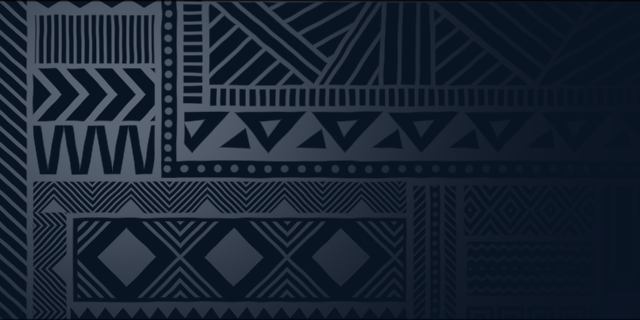
Write a WebGL 1 fragment shader that draws this pattern.

```glsl
precision highp float;
uniform vec2 u_resolution;

#define DARK vec3(0.037, 0.077, 0.137)
#define LIGHT vec3(0.365, 0.405, 0.460)
#define GLOW_CENTER vec2(39.0, 68.0)
#define GLOW_SIZE vec2(79.0, 66.0)
#define WOBBLE 0.35
#define SOFTNESS 0.5
#define TRIANGLE_PERIOD 23.9
#define DIAMOND_PERIOD 33.45

// Canvas height is 100 units; blur is the width of an edge in them
float blur;

float hash(vec2 p) {
  vec3 q = fract(vec3(p.xyx) * 0.1031);
  q += dot(q, q.yzx + 33.33);
  return fract((q.x + q.y) * q.z);
}

float noise(vec2 p) {
  vec2 i = floor(p), f = fract(p);
  f = f * f * (3.0 - 2.0 * f);
  return mix(mix(hash(i), hash(i + vec2(1, 0)), f.x),
             mix(hash(i + vec2(0, 1)), hash(i + vec2(1, 1)), f.x), f.y);
}

float fill(float d) { return clamp(0.5 - d / blur, 0.0, 1.0); }

// Signed offset from the nearest multiple of period
float repeat(float t, float period) {
  return mod(t + 0.5 * period, period) - 0.5 * period;
}

float stripes(float t, float period, float width) {
  return fill(abs(repeat(t, period)) - 0.5 * width);
}

float dots(vec2 p, float period, float radius) {
  return 0.85 * fill(length(vec2(repeat(p.x, period), p.y)) - radius);
}

float box(vec2 p, vec2 low, vec2 high) {
  vec2 d = max(low - p, p - high);
  return fill(max(d.x, d.y));
}

// Distance from line ab, positive on its left
float edge(vec2 p, vec2 a, vec2 b) {
  vec2 d = normalize(b - a);
  return dot(p - a, vec2(-d.y, d.x));
}

// Corners run clockwise
float triangle(vec2 p, vec2 a, vec2 b, vec2 c) {
  return fill(max(edge(p, a, b), max(edge(p, b, c), edge(p, c, a))));
}

void panel(inout float v, vec2 p, vec2 low, vec2 high, float pattern) {
  v = mix(v, pattern, box(p, low, high));
}

float hatch(vec2 p, float angle) {
  return stripes(dot(p, vec2(-sin(angle), cos(angle))), 5.6, 1.3);
}

// Starts a new hatch direction to the left of line ab
void seam(inout float v, vec2 p, vec2 a, vec2 b, float angle) {
  float s = edge(p, a, b);
  v = mix(v, hatch(p, angle), fill(-s));
  v = max(v, fill(abs(s) - 0.75));
}

float weave(vec2 p) {
  float v = hatch(p, 0.75);
  seam(v, p, vec2(68, 98), vec2(97.5, 73.2), -0.70);
  seam(v, p, vec2(80, 100), vec2(106, 78), 0.50);
  seam(v, p, vec2(116, 100), vec2(98.5, 73.2), 0.99);
  seam(v, p, vec2(120, 100), vec2(119, 73), 1.55);
  seam(v, p, vec2(135, 100), vec2(135.5, 73), 0.70);
  seam(v, p, vec2(136, 98), vec2(167, 73), -0.68);
  seam(v, p, vec2(186, 100), vec2(167, 73), 0.55);
  return v;
}

float triangleBand(vec2 p) {
  float x = p.x - 73.9;
  vec2 q = vec2(mod(x + 1.0, TRIANGLE_PERIOD) - 1.0, p.y);
  vec2 r = vec2(mod(x - 16.0, TRIANGLE_PERIOD) + 16.0, p.y);
  float big = triangle(q, vec2(-0.4, 64.9), vec2(21.8, 65.1), vec2(10, 52.2));
  float inner = triangle(q, vec2(7.4, 61.9), vec2(14, 62.5), vec2(9.8, 57));
  float small = triangle(r, vec2(18.7, 54), vec2(26.6, 59.8), vec2(28.1, 53.5));
  return 1.0 - max(big * (1.0 - inner), small);
}

float diamondPanel(vec2 p) {
  float d = abs(repeat(p.x - 39.6, DIAMOND_PERIOD)) + abs(p.y - 19.6);
  float lines = stripes(d - 16.7, 3.6, 1.5) * fill(14.8 - d);
  return max(fill(d - 9.2), lines * box(p, vec2(24.3, 7), vec2(126, 30.8)));
}

float pattern(vec2 p) {
  float v = 1.0;
  // Upper left blocks
  panel(v, p, vec2(-2, -2), vec2(8.4, 102), stripes(p.y + 0.9 * p.x, 5.0, 1.6));
  panel(v, p, vec2(10.4, 97.4), vec2(49, 102), fill(p.y - 100.5 + 0.6 * abs(repeat(p.x, 10.0))));
  panel(v, p, vec2(11, 80.2), vec2(48.2, 95.3), stripes(p.x, 2.35, 0.95));
  panel(v, p, vec2(10.4, 62.2), vec2(48.4, 78.6), stripes(p.x + 0.9 * abs(p.y - 70.5), 8.8, 3.1));
  float stroke = abs(abs(repeat(p.x, 10.0)) - mix(3.9, 1.3, (p.y - 45.5) / 15.3));
  panel(v, p, vec2(10.4, 45.5), vec2(48.4, 60.8), fill(1.4 - stroke));
  // Dotted border, ladders, weave and triangles
  panel(v, p, vec2(50.5, 44.4), vec2(55.2, 102), dots(vec2(p.y - 95.6, p.x - 52.6), 3.8, 1.15));
  panel(v, p, vec2(50.5, 44.4), vec2(202, 49.7), dots(p - vec2(68.05, 47.2), 5.24, 1.2));
  panel(v, p, vec2(57.3, 67.5), vec2(63.2, 102), stripes(p.y, 3.2, 1.0));
  panel(v, p, vec2(65.4, 66.9), vec2(202, 72.2), stripes(p.x, 3.1, 1.2));
  panel(v, p, vec2(65.4, 73.4), vec2(202, 99.3), weave(p));
  panel(v, p, vec2(57.6, 51), vec2(202, 65.3), triangleBand(p));
  // Fine chevrons around the diamond panel
  float rise = p.y - 32.8 + abs(repeat(p.x - 40.9, 24.0));
  panel(v, p, vec2(10.4, 33.5), vec2(127, 43.2), max(fill(rise - 5.0), stripes(rise, 2.1, 0.85)));
  float reach = 20.8 - p.x + abs(repeat(p.y - 16.0, 27.0));
  panel(v, p, vec2(10.4, -2), vec2(20.8, 33.5), max(fill(reach - 4.5), stripes(reach, 2.1, 0.85)));
  panel(v, p, vec2(22.9, 5.7), vec2(127, 31.9), diamondPanel(p));
  panel(v, p, vec2(22, -2), vec2(127, 4), fill(4.0 - 1.3 * abs(repeat(p.x, 5.5)) - p.y));
  // Narrow columns
  panel(v, p, vec2(129.3, -2), vec2(133, 42), stripes(p.y - p.x, 2.8, 0.9));
  panel(v, p, vec2(134.5, -2), vec2(137.5, 42), dots(vec2(p.y, p.x - 136.0), 3.0, 0.8));
  panel(v, p, vec2(139, -2), vec2(142.5, 42), stripes(p.y + p.x, 2.8, 0.9));
  // Lower right blocks
  float lozenge = 1.2 * abs(repeat(p.x - 159.4, 12.5)) + abs(p.y - 34.4);
  panel(v, p, vec2(145, 26.5), vec2(186, 42), stripes(lozenge, 3.6, 1.5));
  float saw = abs(p.y - 16.0) + 0.7 * abs(repeat(p.x, 3.5));
  panel(v, p, vec2(146, 7.5), vec2(186, 24.5), stripes(saw, 3.6, 1.2));
  float square = max(abs(repeat(p.x - 150.0, 9.6)), abs(p.y));
  panel(v, p, vec2(145, -2), vec2(186, 5), stripes(square, 2.4, 0.9));
  float arch = length(vec2(p.x - 195.0, min(p.y - 15.0, 0.0)));
  panel(v, p, vec2(188.5, 9), vec2(202, 42), fill(abs(arch - 3.5) - 0.9));
  return v;
}

void main() {
  float pixel = 100.0 / u_resolution.y;
  blur = max(pixel, SOFTNESS);
  vec2 p = gl_FragCoord.xy * pixel;
  // Slightly uneven hand-cut edges
  vec2 uneven = vec2(noise(p * 0.22), noise(p * 0.22 + 47.0)) - 0.5;
  float v = pattern(p + WOBBLE * uneven);
  vec2 g = (p - GLOW_CENTER) / GLOW_SIZE;
  vec3 color = mix(DARK, LIGHT, v * exp(-dot(g, g)));
  // Thin dark rims at the top and bottom
  color *= mix(0.25, 1.0, box(p, vec2(-2, 0.3), vec2(202, 99.6)));
  gl_FragColor = vec4(color, 1.0);
}
```
